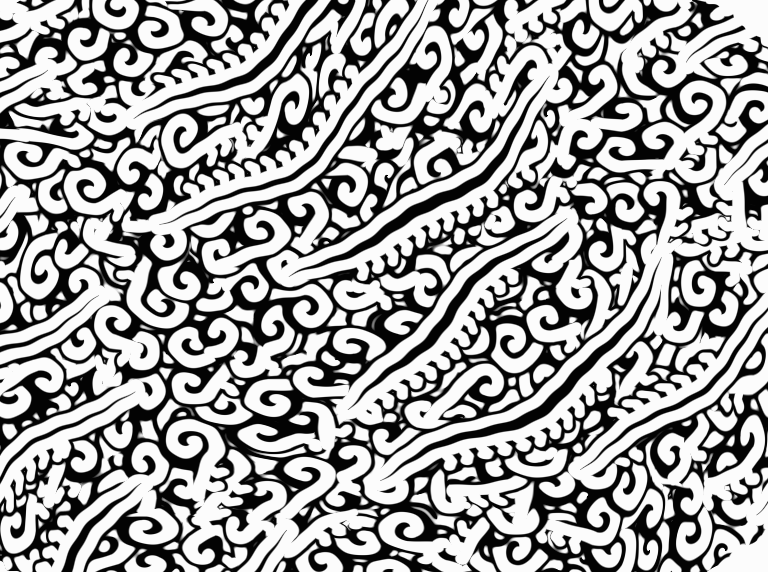
A Shadertoy shader for this pattern:

```glsl
const float TAU = 6.2832;
const float HALF_STROKE = 0.0113;
const float GAP = 0.0055;

vec4 hash4(vec2 cell) {
    vec4 n = vec4(dot(cell, vec2(127.1, 311.7)), dot(cell, vec2(269.5, 183.3)),
                  dot(cell, vec2(419.2, 371.9)), dot(cell, vec2(73.7, 157.3)));
    return fract(sin(n) * 43758.5);
}

mat2 rotation(float a) {
    return mat2(cos(a), -sin(a), sin(a), cos(a));
}

float segment(vec2 p, vec2 a, vec2 b) {
    vec2 ab = b - a;
    return length(p - a - ab * clamp(dot(p - a, ab) / dot(ab, ab), 0.0, 1.0));
}

float smoothMax(float a, float b) {
    float h = max(0.007 - abs(a - b), 0.0) / 0.007;
    return max(a, b) + h * h * 0.00175;
}

// Clears a gap around a new shape, then adds the shape
float paintOver(float scene, float shape, float outline) {
    return min(smoothMax(scene, GAP - outline), shape);
}

// Short hooked stubs along the x axis
float teeth(vec2 p, float first, float last, float side) {
    float d = 1.0;
    for (float k = 0.0; k < 2.0; k++) {
        float x = 0.029 * clamp(floor(p.x / 0.029) + k, first, last);
        vec2 q = vec2(p.x - x, p.y * side);
        d = min(d, segment(q, vec2(0.0), vec2(0.004, 0.02)));
        d = min(d, segment(q, vec2(0.004, 0.02), vec2(-0.004, 0.028)));
    }
    return d - 0.0088;
}

// Cellular ground: every cell is wound into a spiral
float spiralGround(vec2 p) {
    float total = 0.0, weights = 0.0, size = 0.095;
    vec2 home = floor(p / size);
    for (int j = -2; j <= 2; j++)
    for (int i = -2; i <= 2; i++) {
        vec2 cell = home + vec2(i, j);
        vec4 h = hash4(cell + 17.0);
        vec2 q = p - (cell + h.xy) * size;
        float r = length(q);
        float turn = atan(q.y, q.x) / TAU * (h.z > 0.5 ? 1.0 : -1.0);
        float band = abs(fract(r / 0.0315 + turn + h.w) - 0.5) * 0.0315 - HALF_STROKE;
        float weight = exp(-300.0 * r);
        total += weight * band;
        weights += weight;
    }
    return total / weights;
}

// Spiral that unrolls into a bent, sometimes toothed tail; x: shape, y: outline
vec2 curl(vec2 p, float radius, float tail, float bend, float kind) {
    float pitch = 0.0315, r = length(p);
    float turn = atan(p.x, -p.y) / TAU;
    float turns = (radius - 0.009) / pitch;
    float lowest = ceil(-turns - turn), highest = floor(-turn);
    float winding = clamp(round((r - radius) / pitch - turn), lowest, highest);
    float d = lowest > highest ? 1.0 : abs(r - radius - pitch * (turn + winding));
    float a = -turns * TAU;
    d = min(d, length(p - 0.009 * vec2(sin(a), -cos(a))));

    vec2 q = p + vec2(0.0, radius);
    float x = clamp(q.x, 0.0, tail);
    q.y -= bend * x * x;
    d = min(d, segment(q, vec2(0.0), vec2(tail, 0.0))) - HALF_STROKE;
    if (kind > 0.35) d = min(d, teeth(q, 1.0, max(1.0, floor(tail / 0.029)), -1.0));
    float joined = 0.012 * smoothstep(0.6, 1.0, q.x / tail);
    return vec2(d, min(d + joined, r - radius));
}

// Scatters curls on a jittered grid
float curlField(vec2 p, float scene) {
    float size = 0.08;
    vec2 home = floor(p / size);
    for (int j = -2; j <= 2; j++)
    for (int i = -2; i <= 2; i++) {
        vec2 cell = home + vec2(i, j);
        vec4 h = hash4(cell), g = hash4(cell + 51.3);
        vec2 q = p - (cell + 0.25 + 0.5 * h.xy) * size;
        q = rotation((h.z - 0.5) * 1.9 + (h.w > 0.5 ? TAU * 0.5 : 0.0)) * q;
        q.y *= g.x > 0.5 ? 1.0 : -1.0;
        vec2 c = curl(q, mix(0.023, 0.046, g.y), mix(0.02, 0.11, g.z),
                      (g.w - 0.4) * 6.0, fract(g.w * 7.3));
        scene = paintOver(scene, c.x, c.y);
    }
    return scene;
}

// Long twin strands with a tapering dark channel between them
float strandField(vec2 p, float scene) {
    float row = floor(p.y / 0.19), stroke = 0.0098;
    for (int j = -1; j <= 1; j++) {
        float id = row + float(j);
        float shift = hash4(vec2(id, 7.0)).x;
        float column = floor(p.x / 0.82 + shift);
        vec4 h = hash4(vec2(id, column));
        float x = p.x - (column + 0.5 - shift) * 0.82;
        float phase = p.x * 8.0 + h.x * TAU;
        float y = p.y - (id + 0.5) * 0.19 - 0.03 * sin(phase) - (h.y - 0.5) * 0.04;
        y /= sqrt(1.0 + pow(0.24 * cos(phase), 2.0));
        float reach = mix(0.2, 0.38, h.z);
        float along = clamp(x, -reach, reach);
        float channel = mix(0.004, 0.01, h.w) * (1.0 - pow(along / reach, 2.0));
        float axis = length(vec2(x - along, y));
        float d = abs(axis - channel - stroke) - stroke;
        float side = h.y > 0.5 ? 1.0 : -1.0;
        float last = floor(reach * mix(0.5, 0.95, h.x) / 0.029);
        vec2 edge = vec2(x, y - side * (channel + stroke));
        d = min(d, teeth(edge, -last, last * 0.5, side));
        float joined = 0.014 * smoothstep(0.8, 1.0, abs(x) / reach);
        scene = paintOver(scene, d, min(d + joined, axis - channel - stroke));
    }
    return scene;
}

void mainImage(out vec4 fragColor, in vec2 fragCoord) {
    vec2 p = fragCoord / iResolution.y;
    vec2 q = rotation(0.66) * p;

    // Slow meanders and a slight hand wobble
    q += 0.035 * sin(q.yx * vec2(6.0, 5.0) + vec2(1.2, 3.4));
    q += 0.009 * sin(q.yx * vec2(19.0, 23.0) + vec2(2.0, 0.5));
    q += 0.0012 * sin(q.yx * vec2(131.0, 113.0));

    float ink = strandField(q, curlField(q, spiralGround(q)));

    // Ragged pale corners
    vec2 corner = fragCoord / iResolution.xy * 2.0 - vec2(0.94, 1.0);
    float ragged = 0.015 * sin(p.x * 61.0) * sin(p.y * 73.0) + 0.008 * sin((p.x - p.y) * 150.0);
    ink = min(ink, (1.345 - length(corner) + ragged) * 0.5);

    float white = 1.0 - smoothstep(-0.0016, 0.0016, ink);
    fragColor = vec4(vec3(mix(0.01, 0.99, white)), 1.0);
}
```
